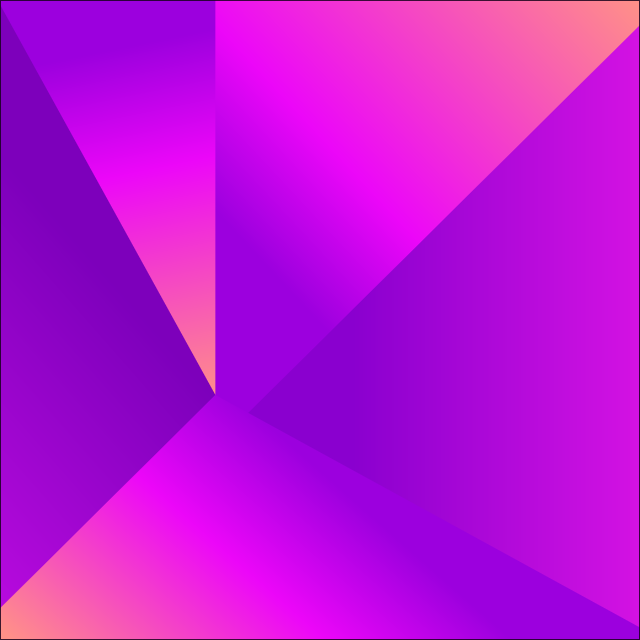
Write a three.js fragment shader that draws this background.

```glsl
// Folded facets in violet, magenta and peach meeting at an off-centre hub.
varying vec2 vUv;

// Corners of the folds
const vec2 HUB = vec2(0.3365, 0.383);
const vec2 LEFT_TOP = vec2(0.0, 0.993);
const vec2 LEFT_LOW = vec2(0.0, 0.0495);
const vec2 RIGHT_LOW = vec2(1.0, 0.0195);
const vec2 FOLD_LOW = vec2(0.388, 0.355);
const vec2 FOLD_TOP = vec2(1.0, 0.961);

// Bright facets
const vec3 VIOLET = vec3(0.61, 0.0, 0.87);
const vec3 MAGENTA = vec3(0.925, 0.025, 0.975);
const vec3 PEACH = vec3(1.0, 0.57, 0.53);

// Shaded facets
const vec3 LEFT_DARK = vec3(0.49, 0.0, 0.735);
const vec3 LEFT_LIGHT = vec3(0.72, 0.04, 0.87);
const vec3 RIGHT_DARK = vec3(0.54, 0.0, 0.81);
const vec3 RIGHT_LIGHT = vec3(0.83, 0.07, 0.89);

// Gradient directions
const vec2 WEDGE_DIR = vec2(0.2, -0.98);
const vec2 TOP_DIR = vec2(0.73, 0.68);
const vec2 BOTTOM_DIR = vec2(-0.66, -0.75);
const vec2 LEFT_DIR = vec2(-0.75, -0.66);

// Thin frame
const vec3 FRAME_COLOR = vec3(0.08, 0.0, 0.1);
const float FRAME_WIDTH = 0.0013;

// Position of x between two limits, clamped to 0..1
float span(float from, float to, float x) {
  return clamp((x - from) / (to - from), 0.0, 1.0);
}

// Three-colour ramp; stops hold the violet, magenta and peach positions
vec3 glowRamp(float x, vec3 stops) {
  vec3 color = mix(VIOLET, MAGENTA, span(stops.x, stops.y, x));
  return mix(color, PEACH, span(stops.y, stops.z, x));
}

// Smooth coverage of the half plane to the left of the line a -> b
float leftOf(vec2 p, vec2 a, vec2 b, float pixel) {
  vec2 along = normalize(b - a);
  float dist = dot(p - a, vec2(-along.y, along.x));
  return clamp(dist / pixel + 0.5, 0.0, 1.0);
}

void main() {
  vec2 p = vUv;
  float pixel = max(fwidth(p.x), 0.00001);

  // Facet colours
  vec3 wedge = glowRamp(dot(p, WEDGE_DIR), vec3(-0.87, -0.673, -0.3));
  vec3 top = glowRamp(dot(p, TOP_DIR), vec3(0.70, 0.90, 1.41));
  vec3 bottom = glowRamp(dot(p, BOTTOM_DIR), vec3(-0.53, -0.335, -0.01));
  vec3 left = mix(LEFT_DARK, LEFT_LIGHT, span(-0.5, -0.03, dot(p, LEFT_DIR)));
  vec3 right = mix(RIGHT_DARK, RIGHT_LIGHT, span(0.55, 1.0, p.x));

  // Right half: top and right facets above the bottom one
  vec3 rightSide = mix(right, top, leftOf(p, FOLD_LOW, FOLD_TOP, pixel));
  rightSide = mix(bottom, rightSide, leftOf(p, HUB, RIGHT_LOW, pixel));

  // Left half: wedge and left facets above the bottom one
  vec3 leftSide = mix(left, wedge, leftOf(p, LEFT_TOP, HUB, pixel));
  leftSide = mix(bottom, leftSide, leftOf(p, LEFT_LOW, HUB, pixel));

  // Join the halves along the vertical fold
  vec3 color = mix(rightSide, leftSide, leftOf(p, HUB, HUB + vec2(0.0, 1.0), pixel));

  // Frame
  vec2 edge = min(p, 1.0 - p);
  float frame = clamp((FRAME_WIDTH - min(edge.x, edge.y)) / pixel + 0.5, 0.0, 1.0);
  gl_FragColor = vec4(mix(color, FRAME_COLOR, frame), 1.0);
}
```
